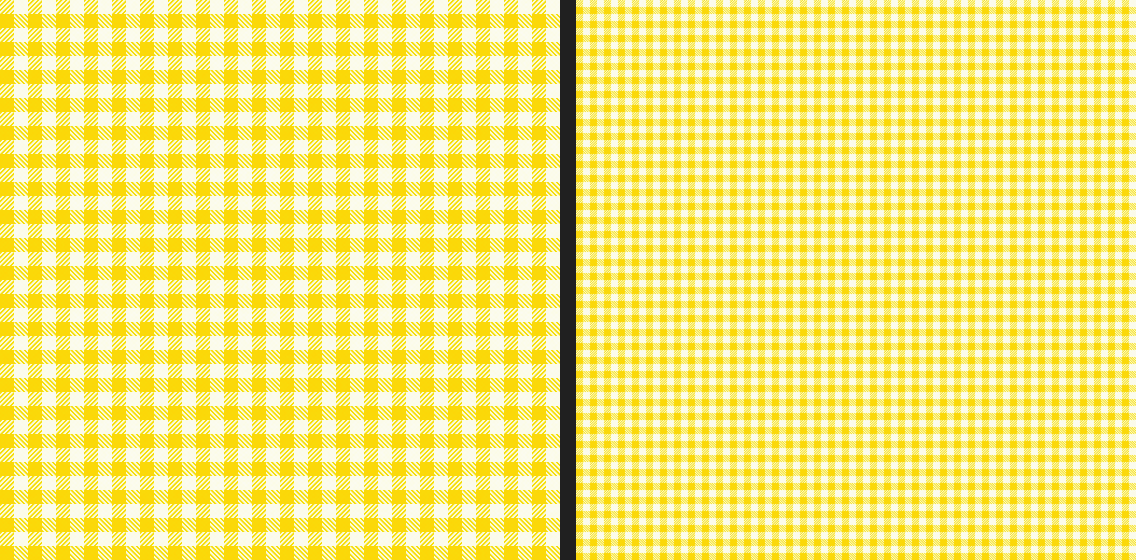
Left: one tile. Right: repeated 2 by 2.
Give the GLSL for this pattern, as a Shadertoy shader.

```glsl
// Yellow gingham cloth: two crossing sets of bands split each repeat into a solid
// gold square, a pale square and two squares hatched with opposite diagonals.
// Bands and hatching are triangle waves in canvas units, softened by pixel size.

const float REPEATS = 20.0;        // gingham repeats across and down
const float BAND_SHARE = 0.5;      // yellow part of each repeat
const float HATCHES = 6.0;         // diagonal threads per repeat (whole number)
const float THREAD_SHARE = 0.48;   // yellow part of each hatch period
const float HATCH_SOFTNESS = 0.4;  // edge half-width of threads, in pixels

const vec3 GOLD         = vec3(0.99, 0.84, 0.03);
const vec3 PALE         = vec3(0.985, 0.985, 0.95);
const vec3 THREAD_GOLD  = vec3(0.965, 0.87, 0.05);
const vec3 THREAD_CREAM = vec3(0.985, 0.985, 0.85);

const float GRAIN_CELLS = 240.0;   // wrapping grain cells across the canvas
const float GRAIN_AMOUNT = 0.3;
const float WEAVE_AMOUNT = 0.25;   // hatch showing faintly in solid squares

float hash(vec2 p) {
    vec3 q = fract(vec3(p.xyx) * 0.1031);
    q += dot(q, q.yzx + 33.33);
    return fract((q.x + q.y) * q.z);
}

// Periodic value noise with one value per lattice point
float wrappedNoise(vec2 uv, float cells) {
    vec2 p = uv * cells;
    vec2 i = floor(p);
    vec2 f = smoothstep(0.0, 1.0, p - i);
    vec2 a = mod(i, cells);
    vec2 b = mod(i + 1.0, cells);
    return mix(mix(hash(a), hash(vec2(b.x, a.y)), f.x),
               mix(hash(vec2(a.x, b.y)), hash(b), f.x), f.y);
}

// 1 inside the first share of every unit period, with edges of half-width soft
float stripe(float t, float share, float soft) {
    float fromCentre = abs(fract(t - 0.5 * share + 0.5) - 0.5);
    return 1.0 - smoothstep(-soft, soft, fromCentre - 0.5 * share);
}

void mainImage(out vec4 fragColor, in vec2 fragCoord) {
    vec2 uv = fragCoord / iResolution.xy;
    vec2 cloth = uv * REPEATS;
    float pixel = REPEATS / min(iResolution.x, iResolution.y);

    // Crossing bands
    float column = stripe(cloth.x, BAND_SHARE, 0.5 * pixel);
    float row = stripe(cloth.y, BAND_SHARE, 0.5 * pixel);

    // Opposite diagonal hatches
    float soft = HATCH_SOFTNESS * HATCHES * pixel;
    float rising = stripe((cloth.x - cloth.y) * HATCHES, THREAD_SHARE, soft);
    float falling = stripe((cloth.x + cloth.y) * HATCHES, THREAD_SHARE, soft);

    // Faint weave and grain inside the solid squares
    float grain = wrappedNoise(uv, GRAIN_CELLS);
    float weave = WEAVE_AMOUNT * 0.5 * (rising + falling) + GRAIN_AMOUNT * grain;
    vec3 goldSquare = mix(GOLD, THREAD_GOLD, weave);
    vec3 paleSquare = mix(PALE, THREAD_CREAM, weave);

    // Rising threads hatch the columns, falling threads the rows
    vec3 columnHatch = mix(THREAD_CREAM, THREAD_GOLD, rising);
    vec3 rowHatch = mix(THREAD_CREAM, THREAD_GOLD, falling);
    vec3 color = mix(mix(paleSquare, columnHatch, column),
                     mix(rowHatch, goldSquare, column), row);

    fragColor = vec4(color, 1.0);
}
```
